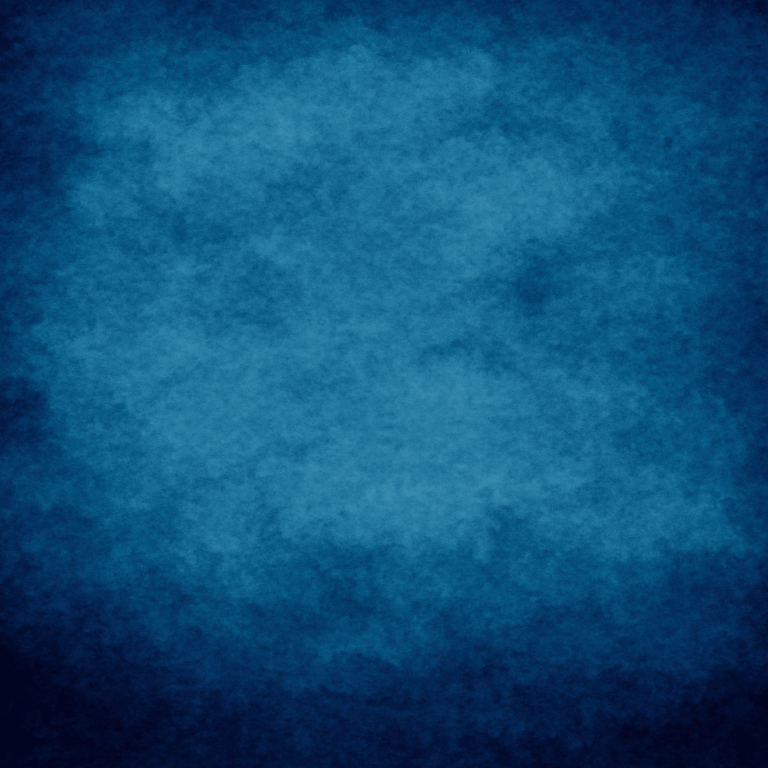
This background is drawn by a three.js fragment shader. Its source:

```glsl
// A mottled blue studio backdrop: a bright cloudy centre fading to navy edges.
// A tone field (edge falloff + ragged patches + layered noise) is built first,
// then coloured through a ramp from midnight blue to pale teal.
varying vec2 vUv;

// Sine-free hash of a lattice point
float hash(vec2 p) {
  vec3 q = fract(vec3(p.xyx) * 0.1031);
  q += dot(q, q.yzx + 33.33);
  return fract((q.x + q.y) * q.z);
}

float valueNoise(vec2 p) {
  vec2 cell = floor(p);
  vec2 f = fract(p);
  f = f * f * (3.0 - 2.0 * f);
  float low = mix(hash(cell), hash(cell + vec2(1.0, 0.0)), f.x);
  float high = mix(hash(cell + vec2(0.0, 1.0)), hash(cell + 1.0), f.x);
  return mix(low, high, f.y);
}

// Layered noise, roughly centred on zero
float fbm(vec2 p, float roughness) {
  float sum = 0.0;
  float amplitude = 0.5;
  for (int i = 0; i < 6; i++) {
    sum += amplitude * (valueNoise(p) - 0.5);
    p = mat2(1.9, 0.6, -0.6, 1.9) * p + 17.3;
    amplitude *= roughness;
  }
  return sum;
}

// Soft elliptical patch, 1 at its centre
float patchGlow(vec2 p, vec2 centre, vec2 radius) {
  vec2 d = (p - centre) / radius;
  return exp(-dot(d, d));
}

// Darkening toward the four borders, strongest below
float edgeShade(vec2 p) {
  float left = 0.50 * exp(-max(p.x, 0.0) / 0.11);
  float right = 0.42 * exp(-max(1.0 - p.x, 0.0) / 0.13);
  float top = 0.46 * exp(-max(1.0 - p.y, 0.0) / 0.08);
  float bottom = 0.80 * (1.0 - smoothstep(-0.06, 0.40, p.y));
  // Overlapping shades saturate, so the corners keep some colour
  float sides = left + right;
  float ends = top + bottom;
  return sides + ends - 0.65 * sides * ends;
}

// Large light and dark areas of the cloth
float patches(vec2 p) {
  float light = 0.08 * patchGlow(p, vec2(0.52, 0.52), vec2(0.15, 0.15));
  light += 0.13 * patchGlow(p, vec2(0.28, 0.81), vec2(0.11, 0.05));
  light += 0.12 * patchGlow(p, vec2(0.50, 0.88), vec2(0.15, 0.05));
  light += 0.13 * patchGlow(p, vec2(0.66, 0.73), vec2(0.10, 0.05));
  light += 0.16 * patchGlow(p, vec2(0.14, 0.74), vec2(0.05, 0.03));
  light += 0.10 * patchGlow(p, vec2(0.20, 0.46), vec2(0.15, 0.10));
  light += 0.16 * patchGlow(p, vec2(0.30, 0.28), vec2(0.07, 0.05));
  light += 0.15 * patchGlow(p, vec2(0.56, 0.32), vec2(0.10, 0.04));
  light += 0.18 * patchGlow(p, vec2(0.48, 0.16), vec2(0.08, 0.03));
  float dark = 0.22 * patchGlow(p, vec2(0.69, 0.625), vec2(0.07, 0.045));
  dark += 0.12 * patchGlow(p, vec2(0.27, 0.72), vec2(0.13, 0.03));
  dark += 0.10 * patchGlow(p, vec2(0.65, 0.48), vec2(0.06, 0.06));
  dark += 0.14 * patchGlow(p, vec2(0.66, 0.30), vec2(0.06, 0.03));
  dark += 0.10 * patchGlow(p, vec2(0.39, 0.28), vec2(0.06, 0.04));
  dark += 0.18 * patchGlow(p, vec2(0.02, 0.83), vec2(0.09, 0.10));
  dark += 0.16 * patchGlow(p, vec2(0.01, 0.46), vec2(0.05, 0.05));
  dark += 0.18 * patchGlow(p, vec2(0.07, 0.15), vec2(0.13, 0.10));
  return light - dark;
}

// Tone 0 is midnight blue, 1 is teal, above 1 is the pale highlight
vec3 blueRamp(float tone) {
  vec3 colour = vec3(0.008, 0.02, 0.13);
  float t = clamp(tone, 0.0, 1.2) * 5.0;
  colour = mix(colour, vec3(0.01, 0.07, 0.22), clamp(t, 0.0, 1.0));
  colour = mix(colour, vec3(0.015, 0.15, 0.33), clamp(t - 1.0, 0.0, 1.0));
  colour = mix(colour, vec3(0.015, 0.24, 0.42), clamp(t - 2.0, 0.0, 1.0));
  colour = mix(colour, vec3(0.03, 0.35, 0.52), clamp(t - 3.0, 0.0, 1.0));
  colour = mix(colour, vec3(0.12, 0.46, 0.61), clamp(t - 4.0, 0.0, 1.0));
  return mix(colour, vec3(0.21, 0.54, 0.68), clamp(t - 5.0, 0.0, 1.0));
}

void main() {
  vec2 p = vUv;

  // Ragged outlines: bend the coordinates with rough noise
  vec2 bend = vec2(fbm(p * 16.0 + 3.1, 0.72), fbm(p * 16.0 + 41.7, 0.72));
  vec2 warped = p + vec2(0.09, 0.06) * bend;

  // Broad light
  float tone = 0.97 - edgeShade(p + 0.06 * bend) + patches(warped);

  // Horizontal clouds, blotches and fine cloth grain
  float clouds = fbm(warped * vec2(4.0, 10.0) + 8.4, 0.6);
  float blotches = fbm(warped * vec2(13.0, 24.0) + 25.0, 0.7);
  float grain = fbm(p * vec2(85.0, 115.0) + 60.0, 0.75);
  tone += 0.32 * clouds + 0.24 * blotches + 0.25 * grain;

  gl_FragColor = vec4(blueRamp(tone), 1.0);
}
```
